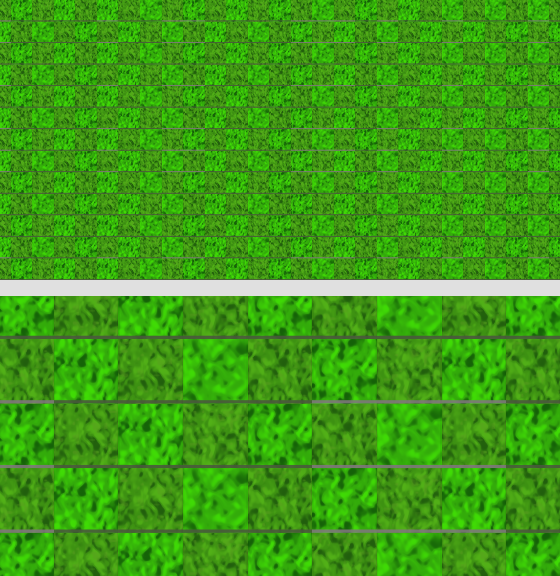
Top: the whole. Bottom: its middle third, enlarged.
Give the GLSL for this pattern, as a Shadertoy shader.

```glsl
// Checkerboard lawn: 26 by 13 square grass tiles, vivid and muted in turn.
// Leaning, stretched value noise makes the blades; thin grey seams part the
// rows, and hashes pick the leaf style of each column and the worn pale seams.

const float ROWS = 13.0;
const float SEAM_CENTRE = 0.028;
const float SEAM_HALF_WIDTH = 0.025;

float hash(vec2 p) {
    return fract(sin(dot(p, vec2(127.1, 311.7))) * 43758.5453);
}

float valueNoise(vec2 p) {
    vec2 i = floor(p);
    vec2 f = fract(p);
    f = f * f * (3.0 - 2.0 * f);
    float low = mix(hash(i), hash(i + vec2(1.0, 0.0)), f.x);
    float high = mix(hash(i + vec2(0.0, 1.0)), hash(i + vec2(1.0, 1.0)), f.x);
    return mix(low, high, f.y);
}

vec2 rotate(vec2 p, float angle) {
    float c = cos(angle);
    float s = sin(angle);
    return vec2(c * p.x + s * p.y, c * p.y - s * p.x);
}

// Blade brightness; density.x counts blades across, density.y along
float blades(vec2 p, vec2 density, float lean, vec2 seed) {
    vec2 bend = vec2(valueNoise(p * 6.0 + seed), valueNoise(p * 6.0 + seed + 31.0));
    vec2 q = p + 0.07 * (bend - 0.5);
    float broad = valueNoise(rotate(q, lean) * density + seed);
    float fine = valueNoise(rotate(q, -0.7 * lean) * density * 1.3 + seed + 17.0);
    return smoothstep(0.05, 0.92, mix(broad, fine, 0.42));
}

vec3 ramp(vec3 shade, vec3 body, vec3 tip, float t) {
    vec3 lower = mix(shade, body, smoothstep(0.0, 0.45, t));
    return mix(lower, tip, smoothstep(0.45, 1.0, t));
}

vec3 vividGrass(vec2 p, float leafy, vec2 seed) {
    vec2 density = mix(vec2(12.0, 7.0), vec2(14.0, 8.0), leafy);
    float tone = blades(p, density, mix(-0.85, -0.5, leafy), seed);
    tone = mix(tone * 0.85 + 0.09, tone, leafy);
    return ramp(vec3(0.08, 0.38, 0.03), vec3(0.20, 0.67, 0.04),
                vec3(0.25, 0.86, 0.02), tone);
}

vec3 mutedGrass(vec2 p, vec2 seed) {
    float tone = blades(p, vec2(17.0, 9.0), 0.45, seed);
    vec3 grass = ramp(vec3(0.13, 0.37, 0.05), vec3(0.24, 0.57, 0.07),
                      vec3(0.32, 0.69, 0.09), tone);
    float straw = smoothstep(0.65, 0.95, valueNoise(p * 16.0 + seed + 53.0));
    return mix(grass, vec3(0.36, 0.60, 0.13), 0.4 * straw);
}

// Distance to the nearest integer line
float lineDistance(float x) {
    return abs(fract(x + 0.5) - 0.5);
}

float lineMask(float d, float halfWidth, float pixel) {
    return 1.0 - smoothstep(halfWidth - 0.5 * pixel, halfWidth + 0.5 * pixel, d);
}

vec3 seamColor(float column, float row) {
    float worn = step(0.68, hash(vec2(column, 5.0))) * step(0.75, hash(vec2(row, 71.0)));
    return mix(vec3(0.29, 0.34, 0.24), vec3(0.50, 0.46, 0.49), worn);
}

void mainImage(out vec4 fragColor, in vec2 fragCoord) {
    // Tile units; columns start half a tile left of the edge
    float pixel = ROWS / iResolution.y;
    vec2 p = fragCoord * pixel + vec2(0.5, 0.0);
    vec2 tile = floor(p);
    vec2 local = fract(p);

    // Grass, with a few leaf styles shared down each column
    float vivid = mod(tile.x + tile.y, 2.0);
    float style = floor(3.0 * hash(vec2(tile.x, 13.0)));
    vec2 seed = vec2(style * 19.0 + 3.0, vivid * 37.0 + 7.0);
    vec3 color = vivid > 0.5 ? vividGrass(local, step(0.5, style), seed)
                             : mutedGrass(local, seed);

    // Faint shade where neighbouring tiles meet
    color *= 1.0 - 0.07 * lineMask(lineDistance(p.x), 0.02, pixel);

    // Row seams, some of them worn pale
    float seamY = p.y - SEAM_CENTRE;
    float seam = lineMask(lineDistance(seamY), SEAM_HALF_WIDTH, pixel);
    color = mix(color, seamColor(tile.x, floor(seamY + 0.5)), 0.88 * seam);

    fragColor = vec4(color, 1.0);
}
```
